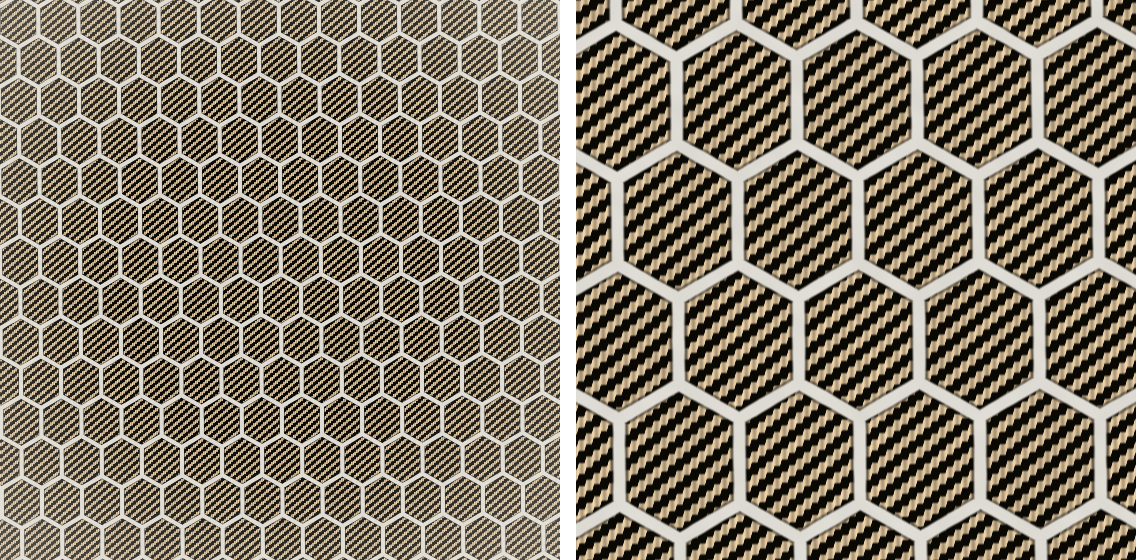
Left, the full canvas; right, a detail of the centre.
A three.js fragment shader for this pattern:

```glsl
// Pale honeycomb grid of tall hexagons over a dark and tan twill weave.
// Two offset lattices give the hexagon distance; a smoothed staircase gives
// the twill; layered sines roughen it, and the border fades towards white.

varying vec2 vUv;

// Layout, in canvas units
const float CELL = 0.0716;                 // spacing across and between rows
const vec2 CENTER = vec2(0.5007, 0.6074);  // middle of one hexagon
const float TILT = 0.0075;                 // slight turn of the grid, radians
const float SOFT = 0.001;                  // half width of edge smoothing

// Hexagons, in cell units
const vec2 SLANT = vec2(0.5, 0.866);       // normal of the slanted sides
const float SLANT_REACH = 0.558;           // center to slanted side
const float WALL = 0.052;                  // half width of the walls
const float RIM = 0.02;                    // dark line inside the walls
const float WOBBLE = 0.003;

// Twill weave
const float THREADS = 16.0;                // stair steps across a cell
const float STRIPES = 5.2;                 // diagonal stripes up a cell
const float RISE = 0.28;                   // stripe periods per step
const float TAN_SHARE = 0.47;
const float STEP_SOFT = 0.18;

// Colors
const vec3 WALL_COLOR = vec3(0.87, 0.86, 0.83);
const vec3 DARK = vec3(0.04, 0.031, 0.012);
const vec3 TAN = vec3(0.79, 0.70, 0.56);
const vec3 HAZE = vec3(0.93, 0.91, 0.87);
const float HAZE_AMOUNT = 0.32;

float hash(vec2 p) {
  return fract(sin(dot(p, vec2(127.1, 311.7))) * 437.58);
}

float roughness(vec2 p) {
  return 0.5 * sin(p.x * 11.0 + 2.0 * sin(p.y * 7.0))
       + 0.3 * sin(p.y * 19.0 + 2.0 * sin(p.x * 13.0))
       + 0.2 * sin((p.x + p.y) * 31.0);
}

// Signed distance to a hexagon with upright sides, negative inside
float hexagon(vec2 p) {
  p = abs(p);
  return max(p.x - 0.5, dot(p, SLANT) - SLANT_REACH);
}

// Returns depth inside the nearest hexagon (x) and its index (yz)
vec3 honeycomb(vec2 p) {
  vec2 period = vec2(1.0, 2.0);
  vec2 a = period * floor(p / period + 0.5);
  vec2 b = period * floor(p / period) + 0.5 * period;
  float da = hexagon(p - a);
  float db = hexagon(p - b);
  return da < db ? vec3(-da, a) : vec3(-db, b);
}

// Coverage of the tan threads: diagonal stripes cut into steps
float twill(vec2 p) {
  float x = p.x * THREADS;
  float stair = floor(x) + smoothstep(0.5 - STEP_SOFT, 0.5 + STEP_SOFT, fract(x));
  float phase = fract(p.y * STRIPES - stair * RISE);
  float blur = SOFT * STRIPES / CELL;
  return smoothstep(-blur, blur, 0.5 * TAN_SHARE - abs(phase - 0.5));
}

void main() {
  float c = cos(TILT);
  float s = sin(TILT);
  vec2 p = mat2(c, -s, s, c) * (vUv - CENTER) / CELL;

  vec3 cell = honeycomb(p);
  float blur = SOFT / CELL;
  float depth = cell.x + WOBBLE * roughness(p);

  // Weave, with small shifts of tone between threads and cells
  float tone = 1.0 + 0.04 * (hash(cell.yz) - 0.5) + 0.05 * roughness(p * 1.7);
  float thread = 1.0 - 0.16 * cos(6.2832 * p.x * THREADS);
  vec3 color = mix(DARK, TAN * tone * thread, twill(p));

  // Dark rim, then the pale wall
  float rim = 1.0 - smoothstep(WALL, WALL + RIM + blur, depth);
  color = mix(color, DARK, 0.6 * rim);
  float wall = 1.0 - smoothstep(WALL - blur, WALL + blur, depth);
  color = mix(color, WALL_COLOR + 0.012 * roughness(p * 0.8), wall);

  // Fade towards the border and corners
  float haze = smoothstep(0.25, 0.75, length(vUv - 0.5));
  color = mix(color, HAZE, HAZE_AMOUNT * haze);

  gl_FragColor = vec4(color, 1.0);
}
```
